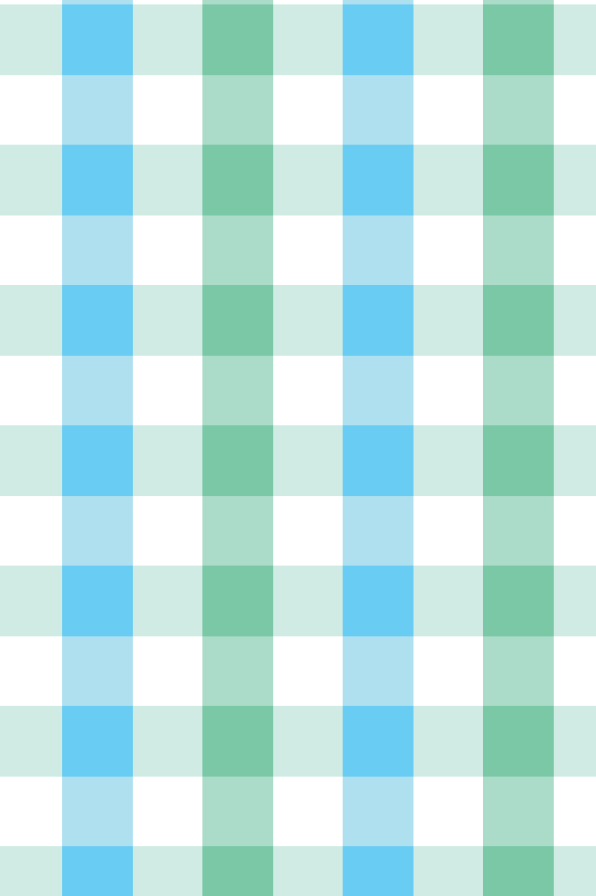
This pattern is drawn by a WebGL 2 fragment shader. Its source:

```glsl
#version 300 es
precision highp float;
// Gingham check: upright stripes, alternately blue and green, cross pale mint
// bands on white. Each stripe set is a repeating 1D distance turned into
// coverage, and each crossing takes the deeper tint of its stripe.

uniform vec2 u_resolution;
out vec4 fragColor;

// Lengths are in canvas heights
const float PITCH = 0.15658;       // from one stripe to the next
const float STRIPE_WIDTH = 0.0790;
const float BLUE_CENTER = 0.1088;
const float BAND_CENTER = 0.1727;

const vec3 WHITE = vec3(1.0);
const vec3 MINT = vec3(0.815, 0.920, 0.890);
const vec3 PALE_BLUE = vec3(0.685, 0.880, 0.940);
const vec3 DEEP_BLUE = vec3(0.410, 0.800, 0.950);
const vec3 PALE_GREEN = vec3(0.670, 0.860, 0.790);
const vec3 DEEP_GREEN = vec3(0.484, 0.784, 0.655);

// Smooth coverage of stripes repeating every `period` around `center`
float stripes(float p, float center, float period, float width, float pixel) {
    float offset = (fract((p - center) / period + 0.5) - 0.5) * period;
    float dist = abs(offset) - 0.5 * width;
    return clamp(0.5 - dist / pixel, 0.0, 1.0);
}

void main() {
    float pixel = 1.0 / u_resolution.y;
    vec2 p = gl_FragCoord.xy * pixel;

    // Coverage of the three stripe sets
    float band = stripes(p.y, BAND_CENTER, PITCH, STRIPE_WIDTH, pixel);
    float blue = stripes(p.x, BLUE_CENTER, 2.0 * PITCH, STRIPE_WIDTH, pixel);
    float green = stripes(p.x, BLUE_CENTER + PITCH, 2.0 * PITCH, STRIPE_WIDTH, pixel);

    // Ground first, then the upright stripes over it
    vec3 color = mix(WHITE, MINT, band);
    color = mix(color, mix(PALE_BLUE, DEEP_BLUE, band), blue);
    color = mix(color, mix(PALE_GREEN, DEEP_GREEN, band), green);

    fragColor = vec4(color, 1.0);
}
```
